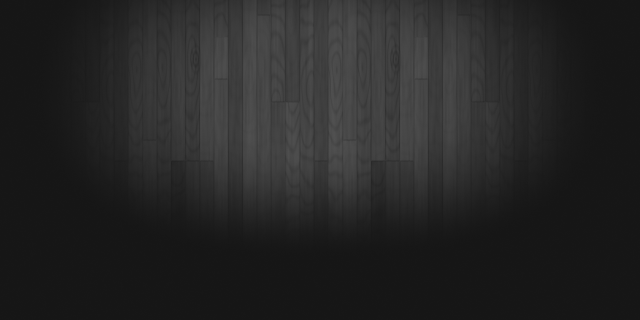
This texture is drawn by a WebGL 2 fragment shader. Its source:

```glsl
#version 300 es
precision highp float;
uniform vec2 u_resolution;
out vec4 outColor;

float hash(vec2 p) {
  vec3 q = fract(vec3(p.xyx) * 0.1031);
  q += dot(q, q.yzx + 33.33);
  return fract((q.x + q.y) * q.z);
}

float noise(vec2 p) {
  vec2 cell = floor(p), f = fract(p);
  f = f * f * (3.0 - 2.0 * f);
  return mix(mix(hash(cell), hash(cell + vec2(1, 0)), f.x),
             mix(hash(cell + vec2(0, 1)), hash(cell + vec2(1, 1)), f.x), f.y);
}

// Height of the butt joint in each plank of the repeat; 2.0 means none
const float jointHeight[14] = float[](2.0, 0.562, 2.0, 0.497, 0.497, 0.497, 0.753,
                                      2.0, 2.0, 0.953, 0.682, 0.682, 2.0, 0.497);
const float toneAbove[14] = float[](1.06, 1.03, 0.95, 0.94, 0.92, 1.03, 1.06,
                                    0.88, 1.05, 0.93, 1.0, 0.90, 1.0, 0.91);
const float toneBelow[14] = float[](1.06, 1.07, 0.95, 0.78, 0.88, 0.92, 1.02,
                                    0.88, 1.05, 1.03, 0.97, 1.08, 1.0, 0.86);

// Fine fibres and nested arches, with a separate pattern on each board
float woodGrain(float across, float y, float board) {
  float fibre = noise(vec2(across * 9.0 + board * 31.0, y * 14.0)) - 0.5;
  float streak = noise(vec2(across * 4.0 + board * 17.0, y * 3.0)) - 0.5;
  float wobble = noise(vec2(across * 2.0 + board * 13.0, y * 16.0)) - 0.5;
  float heart = 0.55 + 0.4 * hash(vec2(board, 7.0));
  float shift = 0.3 + 0.4 * hash(vec2(board, 3.0));
  float rings = length(vec2(across - shift, (y - heart) * 5.0)) + wobble * 0.3;
  float arches = pow(0.5 + 0.5 * cos(rings * 22.0), 3.0);
  float figured = 0.25 + 0.75 * step(0.55, hash(vec2(board, 11.0)));
  return fibre * 0.10 + streak * 0.09 - arches * 0.10 * figured;
}

void main() {
  vec2 p = gl_FragCoord.xy / u_resolution * vec2(2.0, 1.0);
  float pixel = 1.0 / u_resolution.y;

  // Fourteen planks form one repeat across the floor
  float column = (p.x - 0.401) / 0.04464;
  float across = fract(column);
  int plank = int(mod(floor(column), 14.0));
  float joint = jointHeight[plank];
  float above = smoothstep(-pixel, pixel, p.y - joint);
  float board = float(plank) + 14.0 * step(joint, p.y);
  float tone = mix(toneBelow[plank], toneAbove[plank], above);

  // An extra short board near the top
  if (plank == 6) {
    float upper = smoothstep(-pixel, pixel, p.y - 0.883);
    tone = mix(tone, 0.98, upper);
    board += 28.0 * step(0.883, p.y);
  }

  // A mirrored knot on the widest figured boards
  float knot = length(vec2((p.x - 0.401 - floor((p.x - 0.401) / 0.625) * 0.625 - 0.211) * 1.5,
                           (p.y - 0.815) * 0.55));
  float knotRings = (0.5 + 0.5 * cos(knot * 520.0)) * (1.0 - smoothstep(0.012, 0.036, knot));

  float wood = tone * (1.0 + woodGrain(across, p.y, board)) - 0.12 * knotRings;

  // Dark lines where boards meet
  float edge = min(across, 1.0 - across) * 0.04464;
  float gap = 1.0 - smoothstep(0.0, 0.003 + pixel * 0.5, edge);
  float buttGap = 1.0 - smoothstep(0.0, 0.002 + pixel, abs(p.y - joint));
  wood *= 1.0 - 0.13 * max(gap, buttGap);

  // Broad rounded pool of light fading to near black
  vec2 spread = abs(p - vec2(1.0, 0.72)) / vec2(0.9, 0.53);
  float radius = pow(pow(spread.x, 2.5) + pow(spread.y, 2.5), 0.4);
  float glow = 1.0 - smoothstep(0.33, 1.0, radius);
  float shade = 0.087 + glow * (0.275 * wood - 0.087);
  shade += (hash(gl_FragCoord.xy) - 0.5) * 0.004;
  outColor = vec4(vec3(shade), 1.0);
}
```
